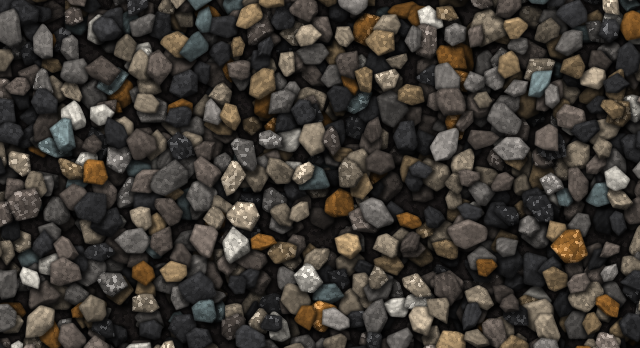
Write a Shadertoy shader that draws this texture.

```glsl
const float CELL = 0.098;          // stone spacing, in canvas heights
const int LAYERS = 5;
const int EDGES = 6;
const float EXPOSURE = 1.08;
const float DEEP_SHADE = 0.5;      // brightness of the lowest layer
const float SHADOW_REACH = 0.17;
const float SHADOW_DARK = 0.32;
const float CREASE = 45.0;         // sharpness of facet creases
const float CORNER = 0.05;         // rounding of outline corners
const float GRAIN_SIZE = 0.009;
const vec3 LIGHT = vec3(-0.22, 0.58, 0.78);
const vec3 GAP = vec3(0.085, 0.075, 0.072);
const float TAU = 6.28319;

const int KINDS = 8;
const vec3 STONE[KINDS] = vec3[KINDS](
    vec3(0.18, 0.18, 0.185),  // slate
    vec3(0.37, 0.335, 0.31),  // brown grey
    vec3(0.42, 0.405, 0.39),  // grey
    vec3(0.56, 0.51, 0.44),   // taupe
    vec3(0.51, 0.43, 0.32),   // tan
    vec3(0.50, 0.34, 0.16),   // ochre
    vec3(0.77, 0.75, 0.71),   // pale
    vec3(0.35, 0.40, 0.405)); // blue green
const float SHARE_END[KINDS] = float[KINDS](0.22, 0.46, 0.61, 0.76, 0.86, 0.90, 0.95, 1.0);

vec4 hash4(vec2 p) {
    vec4 q = fract(p.xyxy * vec4(0.1031, 0.1030, 0.0973, 0.1099));
    q += dot(q, q.wzxy + 33.33);
    return fract((q.xxyz + q.yzzw) * q.zywx);
}

float smoothMax(float a, float b, float k) {
    float h = max(k - abs(a - b), 0.0) / k;
    return max(a, b) + 0.25 * h * h * k;
}

vec3 stoneColor(float pick) {
    for (int i = 0; i < KINDS; i++)
        if (pick < SHARE_END[i]) return STONE[i];
    return STONE[0];
}

// Cellular noise: x is the tone of the nearest grain, y its distance
vec2 cellular(vec2 p) {
    vec2 cell = floor(p), best = vec2(0.5, 9.0);
    for (int j = -1; j <= 1; j++)
    for (int i = -1; i <= 1; i++) {
        vec2 id = cell + vec2(i, j);
        vec4 rnd = hash4(id + 211.0);
        float dist = length(id + rnd.xy - p);
        if (dist < best.y) best = vec2(rnd.z, dist);
    }
    return best;
}

// Paints one faceted stone and its shadow over col
void drawStone(inout vec3 col, vec2 offset, vec2 seed, float depth, vec2 grain, float px) {
    vec4 form = hash4(seed + 31.7), look = hash4(seed + 77.1), skin = hash4(seed + 123.4);
    float angle = TAU * form.x, size = mix(0.72, 1.22, form.y);
    mat2 turn = mat2(cos(angle), -sin(angle), sin(angle), cos(angle));
    vec2 p = turn * offset / size;
    p.y *= mix(1.0, 1.5, form.z);

    // Top plane, then one bevel per edge, blended by height
    vec2 tilt = (skin.xy - 0.5) * 0.7;
    float weight = exp(-CREASE * (0.06 + 0.12 * form.w + dot(p, tilt)));
    vec2 slopeSum = -tilt * weight;
    float d = length(p) - 0.52;
    for (int k = 0; k < EDGES; k++) {
        vec4 rnd = hash4(seed + 9.3 * float(k + 1));
        float a = (float(k) + 0.7 * rnd.x) * TAU / float(EDGES);
        vec2 dir = vec2(cos(a), sin(a));
        float side = dot(p, dir) - mix(0.31, 0.47, rnd.y);
        float slope = mix(0.35, 1.5, rnd.z);
        float w = exp(-CREASE * max(-slope * side, -0.2));
        slopeSum += slope * dir * w;
        weight += w;
        d = smoothMax(d, side, CORNER);
    }
    d *= size;

    // Shadow falls away from the light
    float away = d + 0.22 * dot(offset, LIGHT.xy);
    col *= mix(SHADOW_DARK, 1.0, smoothstep(-0.04, SHADOW_REACH, away));

    vec3 normal = normalize(vec3(slopeSum / weight, 1.0));
    vec3 light = normalize(vec3(turn * LIGHT.xy, LIGHT.z));
    float lit = 0.36 + 0.78 * max(dot(normal, light), 0.0);
    lit *= mix(0.72, 1.0, smoothstep(0.0, 0.09, -d));

    // Mottling, veins and mineral speckle
    vec2 q = p * 9.0 + look.xy * 40.0;
    float mottle = sin(q.x + 1.7 * sin(q.y * 1.3)) * sin(q.y * 1.6 + 1.4 * sin(q.x * 0.8));
    float vein = sin(q.y * 3.1 + 2.0 * sin(q.x * 0.6) + mottle);
    vec3 body = stoneColor(look.z) * mix(0.8, 1.2, look.w);
    body *= 1.0 + 0.09 * mottle + 0.07 * vein * skin.z;
    body *= 1.0 + (grain.x - 0.5) * mix(0.16, 0.42, skin.w) - 0.10 * (grain.y - 0.4);
    body += 0.17 * step(0.8, skin.w) * smoothstep(0.72, 0.95, grain.x);

    col = mix(col, body * lit * depth, smoothstep(px, -px, d));
}

void mainImage(out vec4 fragColor, in vec2 fragCoord) {
    vec2 uv = fragCoord / iResolution.y;
    vec2 grain = cellular(uv / GRAIN_SIZE);
    float px = 0.9 / (iResolution.y * CELL);
    vec3 col = GAP * (0.7 + 0.6 * grain.x);

    // Scatter layers from the bottom of the pile upwards
    for (int layer = 0; layer < LAYERS; layer++) {
        float level = float(layer);
        float depth = mix(DEEP_SHADE, 1.0, level / float(LAYERS - 1));
        vec2 p = uv / CELL + level * vec2(17.37, 29.61) + 5.0;
        vec2 cell = floor(p);
        for (int j = 1; j >= -1; j--)
        for (int i = -1; i <= 1; i++) {
            vec2 id = cell + vec2(i, j), seed = id + level * 57.0;
            vec4 place = hash4(seed);
            vec2 offset = p - id - mix(vec2(0.15), vec2(0.85), place.xy);
            if (place.z < 0.8 && length(offset) < 0.95)
                drawStone(col, offset, seed, depth * mix(0.85, 1.1, place.w), grain, px);
        }
    }
    fragColor = vec4(col * EXPOSURE, 1.0);
}
```
